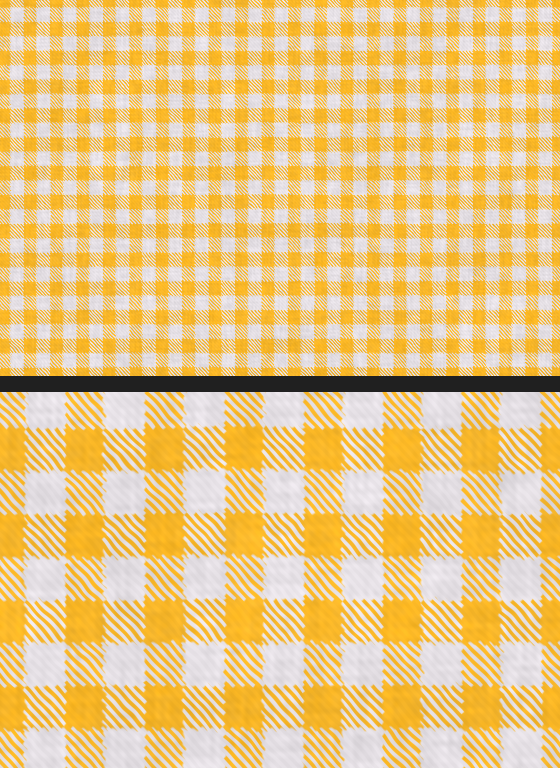
Top, the full canvas; bottom, a detail of the centre.
A Shadertoy shader for this texture:

```glsl
// Yellow and white gingham cloth: two sets of dyed bands cross at right angles.
// A diagonal twill decides which thread set shows on top, so the half-dyed
// squares are hatched; noise adds uneven dye, thread streaks and ragged edges.

#define REPEATS vec2(21.2, 13.06)      // checks across and down
#define BAND_CENTRE vec2(0.146, 0.045) // position of the first band, in repeats
#define BAND_WIDTH vec2(0.49, 0.505)   // dyed share of each repeat
#define TWILL_LINES 8.0                // diagonals per repeat
#define TOOTH_DEPTH 0.018              // serration of band edges
#define WOBBLE 0.035                   // slow drift of the threads
#define STREAKS 0.055                  // brightness change along threads
#define MOTTLE 0.10                    // unevenness of the dye
#define YELLOW vec3(0.975, 0.705, 0.115)
#define WHITE vec3(0.895, 0.875, 0.895)

const float TAU = 6.2831853;

float hash(vec2 p) {
    vec3 q = fract(p.xyx * 0.1031);
    q += dot(q, q.yzx + 33.33);
    return fract((q.x + q.y) * q.z);
}

// Smooth value noise in 0..1
float noise(vec2 p) {
    vec2 cell = floor(p), f = fract(p);
    f = f * f * (3.0 - 2.0 * f);
    float low = mix(hash(cell), hash(cell + vec2(1, 0)), f.x);
    float high = mix(hash(cell + vec2(0, 1)), hash(cell + vec2(1, 1)), f.x);
    return mix(low, high, f.y);
}

// Coverage of vertical (x) and horizontal (y) dyed bands
vec2 dyedBands(vec2 p) {
    vec2 fromCentre = abs(fract(p - BAND_CENTRE + 0.5) - 0.5);
    vec2 teeth = TOOTH_DEPTH * cos(TAU * TWILL_LINES * p.yx);
    vec2 ragged = 0.03 * (vec2(noise(p * vec2(2, 16)), noise(p * vec2(16, 2) + 70.0)) - 0.5);
    vec2 edge = fromCentre - 0.5 * BAND_WIDTH + teeth + ragged;
    vec2 soft = max(0.8 * fwidth(p), vec2(0.02));
    return 1.0 - smoothstep(-soft, soft, edge);
}

// 1 where the vertical threads lie on top, 0 where the horizontal ones do
float twill(vec2 p) {
    float phase = (p.x + p.y) * TWILL_LINES + 0.35 * (noise(p * 5.0) - 0.5);
    float footprint = TWILL_LINES * max(fwidth(p.x), fwidth(p.y));
    float soft = clamp(3.0 * footprint, 0.6, 1.0);
    float wave = smoothstep(-soft, soft, cos(TAU * phase));
    return mix(wave, 0.5, smoothstep(0.4, 0.8, footprint));
}

void mainImage(out vec4 fragColor, in vec2 fragCoord) {
    vec2 p = fragCoord / iResolution.xy * REPEATS;
    p += WOBBLE * (vec2(noise(p * 0.6), noise(p * 0.6 + 40.0)) - 0.5);

    // Weave the two dyed thread sets
    vec2 dyed = dyedBands(p);
    float over = twill(p);
    float dye = mix(dyed.y, dyed.x, over);

    // Uneven dye lets some pale fibre show through
    float mottle = noise(p * 13.0 + 11.0) * 0.6 + noise(p * 2.0 + 90.0) * 0.4;
    dye *= 1.0 - MOTTLE * mottle;
    vec3 color = mix(WHITE, YELLOW, dye);

    // Streaks along both thread directions, and faint twill relief
    float streak = noise(p * vec2(16, 3)) + noise(p * vec2(3, 16) + 25.0) - 1.0;
    float relief = 0.025 * (over - 0.5);
    float patchTone = 0.03 * (noise(p * 0.8 + 60.0) - 0.5);
    color *= 1.0 + STREAKS * streak + relief + patchTone;

    fragColor = vec4(clamp(color, 0.0, 1.0), 1.0);
}
```
